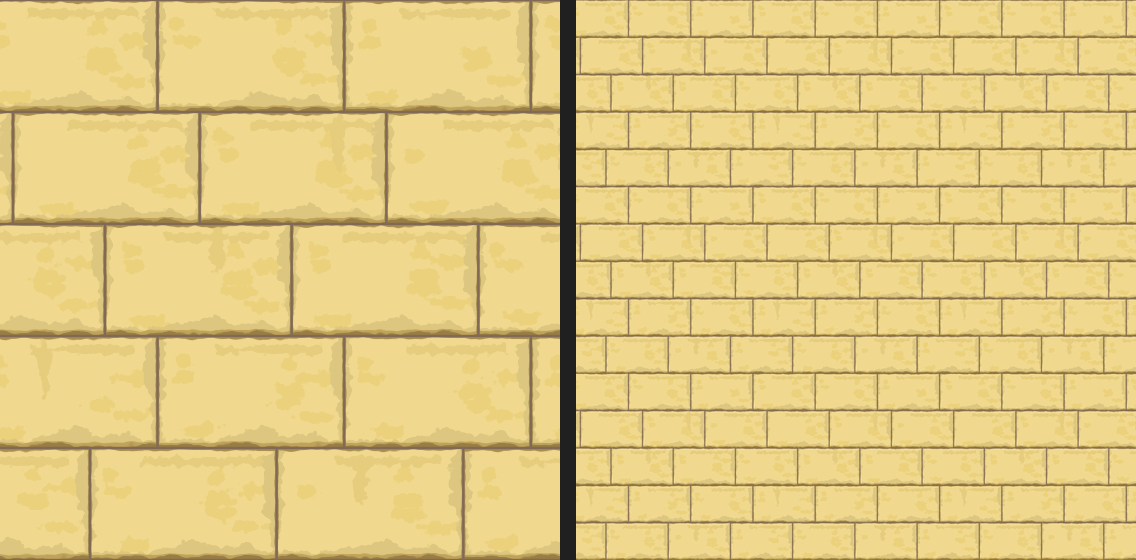
Left: one tile. Right: repeated 3 by 3.
A Shadertoy shader for this texture:

```glsl
#define COLS 3.0
#define ROWS 5.0
#define JOINT 0.0105
#define LEDGE 0.05
#define RAGGED 0.065
#define BASE vec3(0.94, 0.85, 0.56)
#define OCHRE vec3(0.925, 0.82, 0.485)
#define BAND vec3(0.90, 0.80, 0.49)
#define SHADE vec3(0.865, 0.78, 0.50)
#define GOLD vec3(0.75, 0.64, 0.35)
#define BROWN vec3(0.60, 0.49, 0.27)
#define MORTAR vec3(0.50, 0.41, 0.34)

const float rowShift[5] = float[5](0.482, 0.844, 0.5625, 0.07, 0.844);

vec2 hash2(vec2 p) {
    return fract(sin(vec2(dot(p, vec2(12.9, 78.2)), dot(p, vec2(39.3, 11.1)))) * 4375.5);
}

// Distance to the nearest scattered point
float cells(vec2 p) {
    vec2 cell = floor(p), f = p - cell;
    float nearest = 2.0;
    for (int y = -1; y <= 1; y++)
        for (int x = -1; x <= 1; x++) {
            vec2 o = vec2(x, y);
            nearest = min(nearest, length(o + hash2(cell + o) - f));
        }
    return nearest;
}

// Two layers of cells, centred near zero
float ragged(vec2 p) {
    return cells(p * 8.0) - 0.45 + 0.5 * (cells(p * 19.0) - 0.45);
}

float ellipse(vec2 p, vec2 r) {
    return (length(p / r) - 1.0) * min(r.x, r.y);
}

float box(vec2 p, vec2 halfSize) {
    vec2 d = abs(p) - halfSize;
    return length(max(d, 0.0)) + min(max(d.x, d.y), 0.0);
}

// Ochre blotches: a zigzag down the right, a few on the left
float blotches(vec2 p, float width, vec2 id) {
    float d = 1.0;
    for (int n = 0; n < 8; n++) {
        float i = float(n), k = i - 5.0;
        vec2 size = hash2(vec2(i, 3.7)), vary = hash2(id * 5.0 + i + 1.3);
        vec2 c = n < 5 ? vec2(0.75 + 0.11 * sin(2.2 * i - 0.7), 0.25 + 0.115 * i)
                       : vec2(0.12 + 0.03 * k * k, 0.22 + 0.16 * k * k);
        c.x *= width;
        c += 0.05 * (vary - 0.5);
        vec2 r = vec2(0.07 + 0.1 * size.x, 0.045 + 0.03 * size.y);
        if (vary.x > 0.12) d = min(d, ellipse(p - c, r));
    }
    return d;
}

void mainImage(out vec4 fragColor, in vec2 fragCoord) {
    vec2 uv = fragCoord / iResolution.xy;
    float aa = 0.75 * ROWS / iResolution.y;

    // Brick index and local position, in brick heights, measured from the top left
    float width = ROWS / COLS;
    float row = floor(uv.y * ROWS);
    float along = uv.x * COLS - rowShift[int(row)];
    vec2 id = vec2(mod(floor(along), COLS), row);
    vec2 p = vec2(fract(along) * width, 1.0 - fract(uv.y * ROWS));
    float x = p.x / width, right = width - p.x, bottom = 1.0 - p.y;
    vec2 vary = hash2(id + 2.3), stain = hash2(id + 17.9);
    vec2 variant = vec2(floor(vary.x * 3.0) * 7.0, 0.0);
    float rough = ragged(p + variant);
    float edgeRough = ragged(p * vec2(0.5, 1.0) + variant + 4.0);
    float wobble = RAGGED * rough;

    // Blotches and the upper band with an occasional drip
    float blotch = blotches(p, width, id) + wobble;
    float band = box(p - vec2(0.6 * width, 0.12), vec2((0.24 + 0.1 * vary.y) * width, 0.033));
    if (stain.x < 0.35)
        band = min(band, ellipse(p - vec2((0.2 + 0.65 * stain.y) * width, 0.26), vec2(0.06, 0.22)));
    band += wobble;

    // Shaded sides and foot
    float sideLength = 0.4 + 0.2 * vary.y;
    float sideWidth = mix(0.045, 0.115, smoothstep(0.04, 0.1, p.y)
        * (1.0 - smoothstep(sideLength, sideLength + 0.1, p.y)));
    float leftWidth = mix(0.055, 0.025, smoothstep(0.5, 0.7, p.y));
    float hump = smoothstep(0.3, 0.42, x) * (1.0 - smoothstep(0.82, 0.94, x));
    float footHeight = LEDGE + 0.02 + hump * (0.07 + 0.035 * sin(x * 19.0 + 3.4));
    float shade = min(min(right - sideWidth, p.x - leftWidth), bottom - footHeight) + wobble;

    // Worn ledge, dark chips and fringe along the joints
    float ledge = bottom - LEDGE + 0.03 * edgeRough;
    float chips = bottom - 0.026 + 0.055 * edgeRough;
    float fringe = min(p.y - 0.021 + 0.03 * edgeRough, min(p.x, right) - 0.016 + 0.012 * rough);
    float joint = min(min(p.x, right), min(p.y, bottom)) - JOINT;

    vec3 col = BASE;
    col = mix(col, OCHRE, 1.0 - smoothstep(-aa, aa, blotch));
    col = mix(col, BAND, 1.0 - smoothstep(-aa, aa, band));
    col = mix(col, SHADE, 1.0 - smoothstep(-aa, aa, shade));
    col = mix(col, GOLD, 1.0 - smoothstep(-aa, aa, ledge));
    col = mix(col, mix(GOLD, BROWN, 0.55), 1.0 - smoothstep(-aa, aa, fringe));
    col = mix(col, BROWN, 1.0 - smoothstep(-aa, aa, chips));
    col = mix(col, MORTAR, 1.0 - smoothstep(-aa, aa, joint));
    fragColor = vec4(col, 1.0);
}
```
